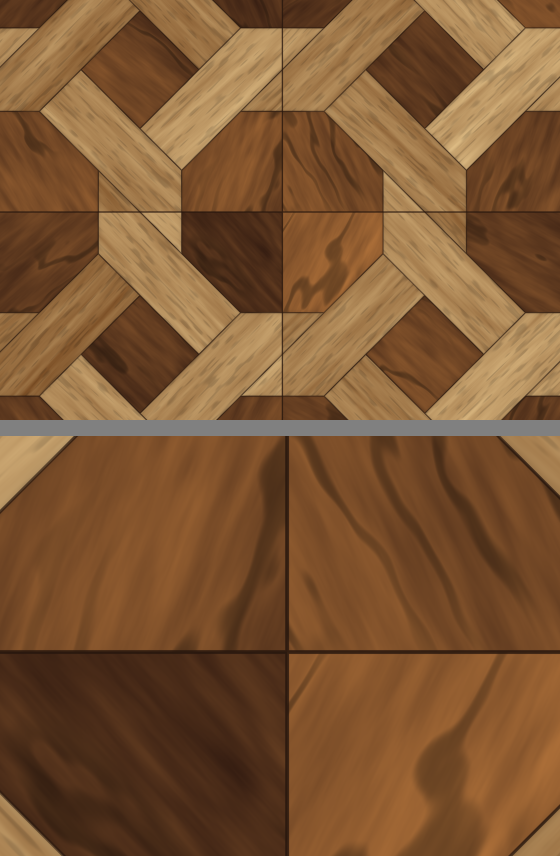
Top: the whole. Bottom: its middle third, enlarged.
Give the GLSL for this pattern, as a Shadertoy shader.

```glsl
float hash(vec2 p) {
    vec3 h = fract(vec3(p.xyx) * 0.1031);
    h += dot(h, h.yzx + 33.33);
    return fract((h.x + h.y) * h.z);
}

float noise(vec2 p) {
    vec2 i = floor(p), f = fract(p);
    f = f * f * (3.0 - 2.0 * f);
    return mix(mix(hash(i), hash(i + vec2(1, 0)), f.x),
               mix(hash(i + vec2(0, 1)), hash(i + vec2(1, 1)), f.x), f.y);
}

float fbm(vec2 p) {
    float sum = 0.0, amp = 0.533;
    for (int i = 0; i < 4; i++) {
        sum += amp * noise(p);
        p = p * 2.03 + 7.1;
        amp *= 0.5;
    }
    return sum;
}

// Pale wood: straight fibres and short pores; g.x runs along the grain
vec3 oak(vec2 g, float tone) {
    float fibre = fbm(g * vec2(5.0, 65.0));
    float band = fbm(g * vec2(2.0, 11.0));
    float pore = smoothstep(0.58, 0.9, noise(g * vec2(20.0, 150.0)));
    float figure = sin(g.y * 75.0 + 20.0 * fbm(g * vec2(1.5, 4.0)));
    tone += 0.6 * (fibre - 0.5) + 0.55 * (band - 0.5) + 0.06 * figure;
    return mix(vec3(0.54, 0.37, 0.20), vec3(0.81, 0.67, 0.46), tone) * (1.0 - 0.13 * pore);
}

// Dark wood: wavy growth bands and deep veins
vec3 walnut(vec2 g, float tone) {
    float warp = fbm(g * vec2(2.2, 6.0));
    float ring = 0.5 + 0.5 * sin(g.y * 45.0 + 22.0 * warp);
    float fibre = fbm(g * vec2(7.0, 55.0));
    float vein = smoothstep(0.8, 1.0, ring) * smoothstep(0.4, 0.7, noise(g * vec2(3.0, 8.0) + 4.0));
    tone += 0.5 * (fibre - 0.5) + 0.6 * (warp - 0.5) + 0.14 * (ring - 0.5);
    return mix(vec3(0.29, 0.17, 0.095), vec3(0.61, 0.39, 0.20), tone) * (1.0 - 0.3 * vein);
}

vec3 parquet(vec2 uv, float px) {
    // Tone of each piece, counter-clockwise from the lower left, one column per tile
    mat4 plankTone = mat4(0.50, 0.75, 0.25, 0.32,  0.40, 0.88, 0.70, 0.38,
                          0.62, 0.55, 0.55, 0.10,  0.48, 0.75, 0.65, 0.52);
    mat4 cornerTone = mat4(0.55, 0.58, 0.10, 0.20,  0.62, 0.50, 0.55, 0.15,
                           0.20, 0.30, 0.10, 0.30,  0.20, 0.30, 0.15, 0.85);
    vec4 centreTone = vec4(0.38, 0.25, 0.18, 0.48);

    vec2 tile = floor(uv + 0.5);
    vec2 p = uv - tile, m = abs(p);
    int variant = int(mod(tile.x, 2.0) + 2.0 * mod(-tile.y, 2.0));

    // Chamfered corner block: positive inside
    float block = min(min(m.x, m.y) - 0.1464, (m.x + m.y - 0.5) * 0.7071);
    bool isCorner = block > 0.0;

    // Turn each arm of the pinwheel onto the lower-left one
    vec2 q = p;
    int arm = 0;
    for (; arm < 4; arm++) {
        bool found = isCorner ? max(q.x, q.y) < 0.0
                              : q.x + q.y < -0.2071 && q.x - q.y > -0.2071;
        if (found) break;
        q = vec2(q.y, -q.x);
    }
    float across = -q.x - q.y, along = q.x - q.y;
    bool isCentre = !isCorner && arm == 4;
    bool isTriangle = !isCorner && !isCentre && across > 0.5;

    // Distance to the nearest joint inside the tile
    float joint = abs(block);
    if (isCentre)
        joint = (0.2071 - max(abs(across), abs(along))) * 0.7071;
    else if (!isCorner) {
        joint = min(joint, abs(across - 0.5) * 0.7071);
        if (!isTriangle)
            joint = min(joint, min(across - 0.2071, along + 0.2071) * 0.7071);
    }

    // Each piece is cut from its own part of the board
    float kind = isCorner ? 1.0 : isTriangle ? 2.0 : 3.0;
    float seed = hash(tile * 7.0 + vec2(float(arm) * 3.0 + 20.0, kind * 11.0 + 30.0));
    float turn = (seed - 0.5) * (isCorner ? 0.9 : isCentre ? 0.4 : 0.08);
    vec2 grain = vec2(along, across) * 0.7071;
    grain = mat2(cos(turn), sin(turn), -sin(turn), cos(turn)) * grain + seed * vec2(37.0, 23.0) + 5.0;

    vec3 color;
    int slot = min(arm, 3);
    if (isCentre) color = walnut(grain, centreTone[variant]);
    else if (isCorner) color = walnut(grain, cornerTone[variant][slot]);
    else color = oak(grain, isTriangle ? 0.3 + 0.5 * seed : plankTone[variant][slot]);

    // Joints of uneven depth, then the wider tile edges
    vec3 gap = vec3(0.15, 0.085, 0.05);
    float depth = 0.5 + 0.4 * noise(uv * 18.0);
    color *= 1.0 - 0.12 * exp(-joint * 160.0);
    color = mix(gap, color, 1.0 - depth * (1.0 - smoothstep(0.0018 - px, 0.0018 + px, joint)));
    float edge = 0.5 - max(m.x, m.y);
    return mix(gap, color, 0.15 + 0.85 * smoothstep(0.0022 - px, 0.0022 + px, edge));
}

void mainImage(out vec4 fragColor, in vec2 fragCoord) {
    float px = 0.5 / (iResolution.y * 0.678);
    vec3 color = vec3(0.0);
    // Four samples per pixel
    for (int i = 0; i < 4; i++) {
        vec2 offset = vec2(i % 2, i / 2) * 0.5 - 0.25;
        vec2 uv = ((fragCoord + offset) / iResolution.y - vec2(0.3333, 0.8342)) / 0.678;
        color += 0.25 * parquet(uv, px);
    }
    fragColor = vec4(color, 1.0);
}
```
